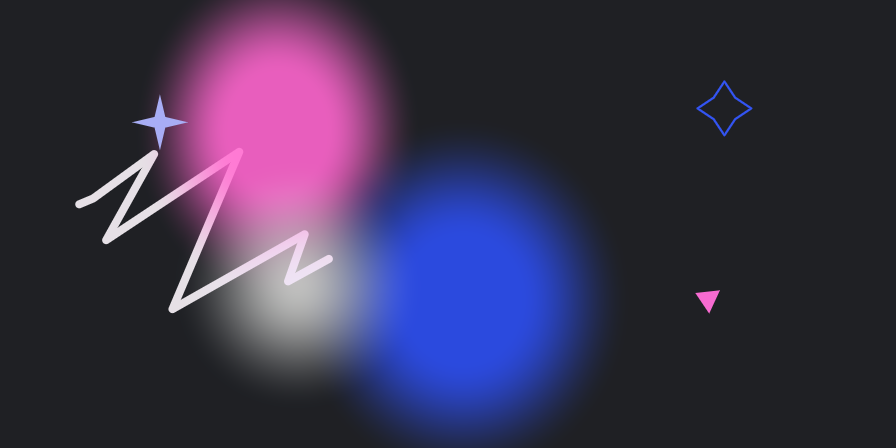
Give the GLSL for this background, as a Shadertoy shader.

```glsl
// Dark backdrop with blurred pink, blue and pale glows, a zigzag stroke, two sparkles and a triangle.

// Soft elliptical glow: full in the core, half strength at the radius
float glow(vec2 p, vec2 center, vec2 radius) {
    return 1.0 - smoothstep(0.5, 1.5, length((p - center) / radius));
}

float segmentDistance(vec2 p, vec2 a, vec2 b) {
    vec2 ab = b - a;
    return length(p - a - ab * clamp(dot(p - a, ab) / dot(ab, ab), 0.0, 1.0));
}

// Signed distance to a four-pointed star, folded into one eighth
float sparkleDistance(vec2 p, float tip, float waist) {
    p = abs(p);
    if (p.y > p.x) p = p.yx;
    vec2 a = vec2(tip, 0.0), b = vec2(waist);
    vec2 ab = b - a, ap = p - a;
    float side = ab.x * ap.y - ab.y * ap.x;
    return segmentDistance(p, a, b) * (side > 0.0 ? -1.0 : 1.0);
}

// Signed distance to the line through a and b, positive on its left
float lineSide(vec2 p, vec2 a, vec2 b) {
    vec2 ab = normalize(b - a);
    return dot(p - a, vec2(-ab.y, ab.x));
}

// Antialiased coverage of a signed distance
float coverage(float d) {
    return clamp(0.5 - d * iResolution.y, 0.0, 1.0);
}

void mainImage(out vec4 fragColor, in vec2 fragCoord) {
    // Canvas height is one unit
    vec2 p = fragCoord / iResolution.y;

    // Blurred glows over the dark ground
    float pinkGlow = glow(p, vec2(0.620, 0.708), vec2(0.214, 0.255));
    float blueGlow = glow(p, vec2(1.034, 0.331), vec2(0.250, 0.272));
    float paleGlow = 0.82 * (1.0 - smoothstep(0.0, 0.28, length(p - vec2(0.664, 0.362))));
    vec3 color = vec3(0.120, 0.126, 0.142);
    color = mix(color, vec3(0.91, 0.37, 0.74), pinkGlow);
    color = mix(color, vec3(0.17, 0.29, 0.87), blueGlow);
    color = mix(color, vec3(0.88, 0.88, 0.87), paleGlow);

    // Zigzag stroke, tinted where it crosses the pink glow
    vec2 zigzag[9] = vec2[9](
        vec2(0.177, 0.544), vec2(0.208, 0.557), vec2(0.344, 0.656),
        vec2(0.237, 0.464), vec2(0.534, 0.661), vec2(0.385, 0.310),
        vec2(0.680, 0.477), vec2(0.643, 0.372), vec2(0.734, 0.422));
    float stroke = 10.0;
    for (int i = 0; i < 8; i++) {
        stroke = min(stroke, segmentDistance(p, zigzag[i], zigzag[i + 1]));
    }
    vec3 strokeColor = mix(vec3(0.90, 0.88, 0.90), vec3(1.0, 0.48, 0.83), pinkGlow);
    strokeColor = mix(strokeColor, vec3(0.94, 0.90, 0.97), paleGlow);
    color = mix(color, strokeColor, coverage(stroke - 0.009));

    // Filled and outlined sparkles
    float filled = sparkleDistance(p - vec2(0.357, 0.727), 0.0625, 0.012);
    color = mix(color, vec3(0.66, 0.68, 0.96), coverage(filled));
    float outlined = abs(sparkleDistance(p - vec2(1.617, 0.758), 0.060, 0.024)) - 0.0025;
    color = mix(color, vec3(0.20, 0.33, 0.95), coverage(outlined));

    // Small pink triangle, corners listed clockwise
    vec2 left = vec2(1.552, 0.346), right = vec2(1.607, 0.352), bottom = vec2(1.583, 0.300);
    float triangle = max(lineSide(p, left, right),
        max(lineSide(p, right, bottom), lineSide(p, bottom, left)));
    color = mix(color, vec3(0.97, 0.42, 0.82), coverage(triangle));

    fragColor = vec4(color, 1.0);
}
```
